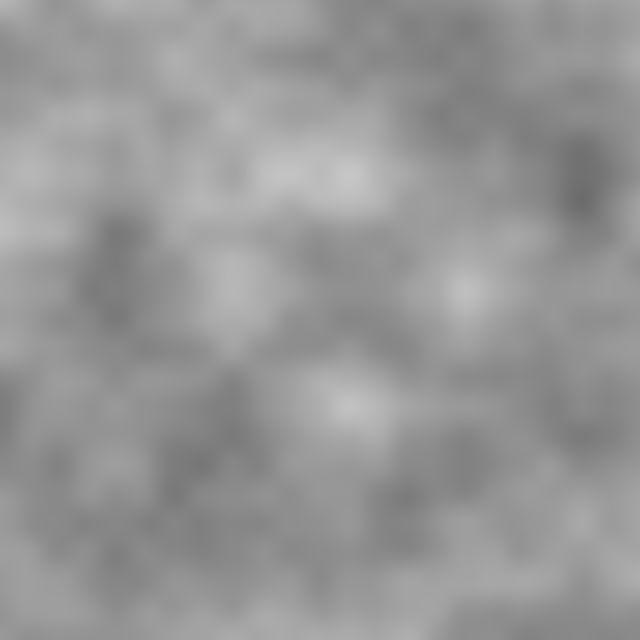
Give the GLSL for this texture, as a Shadertoy shader.

```glsl
#define BASE_SCALE 5.5
#define OCTAVES 3
#define GAIN 0.5
#define MEAN_GREY 0.615
#define CONTRAST 0.252
#define SEED vec2(17.0, 43.0)

float hash(vec2 cell) {
    return fract(sin(dot(cell, vec2(127.1, 311.7))) * 43758.5453);
}

// Smoothly interpolated lattice noise, centred on zero
float valueNoise(vec2 p) {
    vec2 cell = floor(p);
    vec2 f = fract(p);
    vec2 blend = f * f * (3.0 - 2.0 * f);
    float lower = mix(hash(cell), hash(cell + vec2(1.0, 0.0)), blend.x);
    float upper = mix(hash(cell + vec2(0.0, 1.0)), hash(cell + 1.0), blend.x);
    return mix(lower, upper, blend.y) - 0.5;
}

// Broad clouds with progressively weaker detail
float cloudNoise(vec2 p) {
    float sum = 0.0;
    float amplitude = 1.0;
    for (int i = 0; i < OCTAVES; i++) {
        sum += amplitude * valueNoise(p);
        p = p * 2.0 + SEED;
        amplitude *= GAIN;
    }
    return sum;
}

void mainImage(out vec4 fragColor, in vec2 fragCoord) {
    vec2 uv = fragCoord / iResolution.y;
    float grey = MEAN_GREY + CONTRAST * cloudNoise(uv * BASE_SCALE + SEED);
    fragColor = vec4(vec3(clamp(grey, 0.0, 1.0)), 1.0);
}
```
